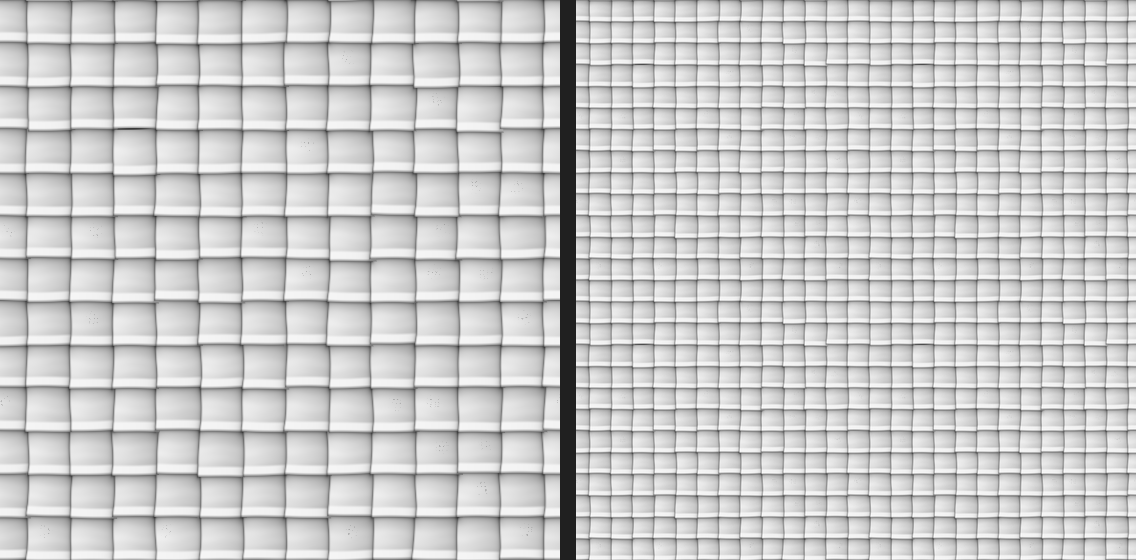
Left, the tile; right, the same tile 2 across and 2 down.
Write a WebGL 1 fragment shader that draws this texture map.

```glsl
precision highp float;
uniform vec2 u_resolution;

const float TILES = 13.0;

vec2 hash2(vec2 p) {
  vec3 q = fract(p.xyx * vec3(0.1031, 0.1030, 0.0973));
  q += dot(q, q.yzx + 33.33);
  return fract((q.xx + q.yz) * q.zy);
}

// Tile-space position with its origin at the lower left corner of the tile
vec2 placeTile(vec2 p, vec2 id) {
  vec2 shift = hash2(id + 3.7) - 0.5;
  vec2 turn = hash2(id + 41.3);
  float drop = 0.05 * step(0.93, turn.y);
  vec2 q = p - 0.5 - shift * vec2(0.07, 0.06) + vec2(0.0, drop);
  float angle = (turn.x - 0.5) * 0.06;
  q += angle * vec2(q.y, -q.x) + 0.5;
  // Bowed sides and a lip that flares to the left
  q.x += 0.012 * sin(q.y * 4.5 + turn.y * 6.28);
  q.x += 0.015 * smoothstep(0.3, 0.05, q.y);
  q.y += 0.007 * sin(q.x * 4.0 + turn.x * 6.28);
  return q;
}

// Tiny pits, gathered in a small patch on a few tiles
float pits(vec2 q, vec2 id) {
  vec2 pick = hash2(id + 77.1);
  vec2 s = q * 32.0;
  vec2 cell = floor(s);
  vec2 h = hash2(cell + id * 32.0 + 9.0);
  float dotMask = smoothstep(0.35, 0.1, length(fract(s) - 0.3 - 0.4 * h));
  float patchMask = smoothstep(0.2, 0.1, length(q - 0.3 - 0.4 * pick.yx));
  return dotMask * patchMask * step(0.72, h.x) * step(0.86, pick.x);
}

float tileShade(vec2 q, vec2 id) {
  vec2 tone = hash2(id + 19.9);
  // Curved body, bright on the left and dim above the lip
  float shade = mix(0.925, 0.815, smoothstep(0.0, 1.0, q.x));
  shade -= 0.045 * smoothstep(0.52, 0.22, q.y);
  shade -= 0.06 * smoothstep(0.6, 1.0, q.y);
  shade += 0.03 * (tone.x - 0.5);
  shade += 0.005 * sin(q.y * 23.0 + tone.y * 6.28 + sin(q.x * 5.0 + tone.x * 6.28));
  // Rolled lip
  float lip = smoothstep(0.27, 0.19, q.y);
  shade = mix(shade, 0.965 - 0.025 * q.x, lip);
  shade -= 0.16 * pits(q, id) * (1.0 - lip);
  // Rounded left and bottom rims
  shade *= mix(0.62, 1.0, smoothstep(-0.01, 0.05, q.x));
  shade *= mix(0.58, 1.0, smoothstep(-0.01, 0.075, q.y));
  return shade;
}

void main() {
  vec2 g = gl_FragCoord.xy / u_resolution * TILES - vec2(0.63, -0.01);
  vec2 base = floor(g);
  float aa = 0.7 * TILES / min(u_resolution.x, u_resolution.y);
  float shade = 0.07;

  // Upper rows lie over lower ones, right tiles over left ones
  for (float j = -1.0; j <= 1.0; j += 1.0) {
    for (float i = -1.0; i <= 1.0; i += 1.0) {
      vec2 cell = base + vec2(i, j);
      vec2 id = mod(cell, TILES);
      vec2 q = placeTile(g - cell, id);

      // Contact shadow cast to the left and downwards
      vec2 outside = max(max(-q, q - vec2(1.0, 1.07)), 0.0);
      float d = length(outside * vec2(1.7, 1.0));
      shade *= 1.0 - 0.30 * exp(-d / 0.03) - 0.19 * exp(-d / 0.13);

      vec2 inside = min(q, vec2(1.09, 1.075) - q);
      float mask = smoothstep(-aa, aa, min(inside.x, inside.y));
      shade = mix(shade, tileShade(q, id), mask);
    }
  }
  gl_FragColor = vec4(vec3(clamp(shade, 0.0, 1.0)), 1.0);
}
```
